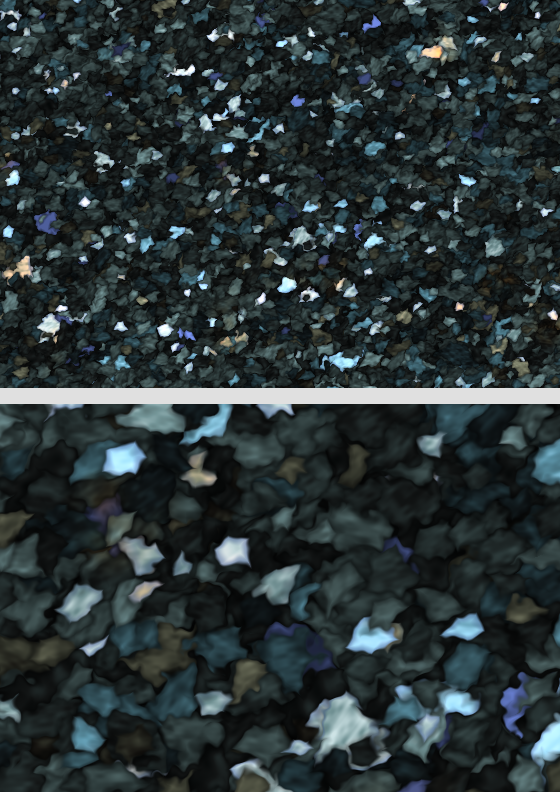
Top: the whole. Bottom: its middle third, enlarged.
This texture is drawn by a Shadertoy shader. Its source:

```glsl
const float GRAIN_ANGLE = 0.38;
const vec2 STRETCH = vec2(1.5, 1.0);
const float TAU = 6.28318;

float hash(vec2 p) {
    vec3 q = fract(p.xyx * 0.1031);
    q += dot(q, q.yzx + 33.33);
    return fract((q.x + q.y) * q.z);
}

float noise(vec2 p) {
    vec2 i = floor(p), f = fract(p);
    f = f * f * (3.0 - 2.0 * f);
    float low = mix(hash(i), hash(i + vec2(1, 0)), f.x);
    float high = mix(hash(i + vec2(0, 1)), hash(i + vec2(1, 1)), f.x);
    return mix(low, high, f.y);
}

vec2 wobble(vec2 p, float frequency) {
    p *= frequency;
    return vec2(noise(p), noise(p + 71.7)) - 0.5;
}

vec2 rotate(vec2 p, float angle) {
    float c = cos(angle), s = sin(angle);
    return vec2(c * p.x + s * p.y, c * p.y - s * p.x);
}

// Mineral tones from black (-1) to white (5)
vec3 mineral(float level) {
    vec3 color = mix(vec3(0.015, 0.025, 0.025), vec3(0.07, 0.08, 0.08), clamp(level + 1.0, 0.0, 1.0));
    color = mix(color, vec3(0.16, 0.21, 0.21), clamp(level, 0.0, 1.0));
    color = mix(color, vec3(0.28, 0.36, 0.36), clamp(level - 1.0, 0.0, 1.0));
    color = mix(color, vec3(0.45, 0.58, 0.59), clamp(level - 2.0, 0.0, 1.0));
    color = mix(color, vec3(0.80, 0.89, 0.90), clamp(level - 3.0, 0.0, 1.0));
    return mix(color, vec3(1.0), clamp(level - 4.0, 0.0, 1.0));
}

// Distance to an irregular convex chip
float chip(vec2 p, float radius, vec2 id) {
    float d = -1.0;
    for (int i = 0; i < 5; i++) {
        float k = float(i);
        float angle = (k + 0.7 * hash(id + 3.17 * k)) * TAU / 5.0;
        float reach = radius * (0.7 + 0.5 * hash(id + 5.39 * k + 40.0));
        d = max(d, dot(p, vec2(cos(angle), sin(angle))) - reach);
    }
    return d;
}

vec3 flakeColor(vec2 p, float d, float level, float tint) {
    float mottle = 0.6 * noise(p * vec2(65, 110)) + 0.4 * noise(p * vec2(130, 260) + 9.0) - 0.5;
    vec3 color = mineral(level + 1.7 * mottle);
    color *= mix(vec3(1.0), vec3(1.2, 0.96, 0.78), step(tint, 0.08));
    color *= mix(vec3(1.0), vec3(0.82, 1.02, 1.14), step(0.8, tint));
    color = mix(color, vec3(0.28, 0.34, 0.56) * (0.6 + 0.25 * level), step(0.982, tint));
    // Bluish rim on bright flakes, dark rim on the others
    float rim = smoothstep(-0.006, 0.0, d);
    float bright = smoothstep(2.8, 3.8, level);
    color = mix(color, vec3(0.30, 0.40, 0.62), 0.55 * rim * bright);
    return color * (1.0 - 0.35 * rim * (1.0 - bright));
}

// Paints one layer of scattered flakes over the color below
vec3 addFlakes(vec3 color, vec2 p, vec2 warp, float size, float cover, float boost, float seed) {
    vec2 grid = p / (size * STRETCH) + seed * 0.37;
    vec2 cell = floor(grid);
    for (int y = -1; y <= 1; y++)
    for (int x = -1; x <= 1; x++) {
        vec2 corner = cell + vec2(x, y);
        vec2 id = corner + seed * vec2(37, 91);
        if (hash(id + 0.5) > cover) continue;
        vec2 center = corner + vec2(hash(id + 11.3), hash(id + 23.9));
        vec2 local = rotate((grid - center) * STRETCH * size, 1.3 * (hash(id + 31.7) - 0.5));
        float radius = size * (0.28 + 0.32 * hash(id + 47.1));
        float d = chip((local + warp * min(1.0, size * 25.0)) / vec2(1.4, 1.0), radius, id);
        if (d > 0.008) continue;
        float h = hash(id + 59.3);
        float level = 1.95 * h - 0.05 + 2.6 * pow(h, 14.0) + boost;
        color *= mix(0.65, 1.0, smoothstep(0.0, 0.006, d));
        vec3 flake = flakeColor(local + 3.0 * hash(id + 67.7), d, level, hash(id + 73.1));
        color = mix(color, flake, smoothstep(0.0014, -0.0014, d));
    }
    return color;
}

void mainImage(out vec4 fragColor, in vec2 fragCoord) {
    vec2 uv = fragCoord / iResolution.y;
    vec2 p = rotate(uv, GRAIN_ANGLE);
    vec2 warp = 0.016 * wobble(p, 55.0) + 0.009 * wobble(p, 140.0);

    // Dark ground, then overlapping flakes from coarse to fine
    vec3 color = mineral(1.6 * noise(p * 90.0) - 0.9);
    color = addFlakes(color, p, warp, 0.055, 0.90, 0.0, 1.0);
    color = addFlakes(color, p, warp, 0.040, 0.85, 0.0, 2.0);
    color = addFlakes(color, p, warp, 0.050, 0.55, 0.0, 3.0);
    color = addFlakes(color, p, warp, 0.032, 0.55, 0.0, 4.0);
    color = addFlakes(color, p, warp, 0.024, 0.35, 0.0, 5.0);
    color = addFlakes(color, p, warp, 0.020, 0.05, 2.2, 6.0);

    // Faint rusty stains and slow brightness drift
    float rust = smoothstep(0.78, 0.95, noise(uv * 7.0 + 4.0)) * noise(p * 70.0);
    color *= mix(vec3(1.0), vec3(1.35, 0.95, 0.65), rust);
    color *= 0.9 + 0.2 * noise(uv * 4.0 + 15.0);
    fragColor = vec4(color, 1.0);
}
```
